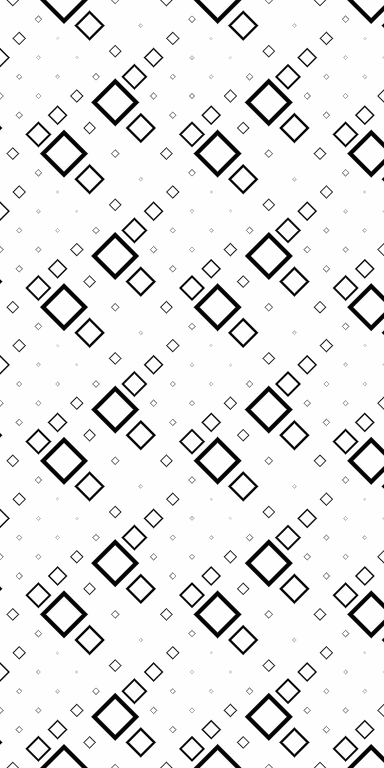
Give the GLSL for this pattern, as a WebGL 1 fragment shader.

```glsl
precision highp float;

// Black outlined diamonds on white, in a square tile repeated 2.5 times across.
// Each tile is a set of diagonal chains whose diamonds shrink at every step;
// offsets wrap around the tile, so chains run on into the neighbouring tiles.

uniform vec2 u_resolution;

const float TILES_ACROSS = 2.5;
const float TILE = 24.0;              // grid units per tile side
const vec3 PAPER = vec3(0.995);
const vec3 INK = vec3(0.02);

const vec2 FALLING = vec2(4.0, 4.0);  // chain steps, y pointing down
const vec2 RISING = vec2(3.0, -3.0);

// First half-diagonal of a chain and the amount lost per step
const vec2 LARGE = vec2(3.75, 1.38);
const vec2 MEDIUM = vec2(2.03, 0.49);
const vec2 SMALL = vec2(0.98, 0.335);
const vec2 TINY = vec2(0.55, 0.115);

// Line width as a share of the half-diagonal, heavier on larger diamonds
const float LINE_BASE = 0.165;
const float LINE_GAIN = 0.023;

// Antialiased filled diamond of the given half-diagonal
float diamond(vec2 offset, float radius, float pixel) {
  float dist = (abs(offset.x) + abs(offset.y) - radius) * 0.70711;
  return clamp(0.5 - dist / pixel, 0.0, 1.0);
}

// Outline as the outer diamond minus the inner one
float outline(vec2 offset, float radius, float pixel) {
  float width = radius * (LINE_BASE + LINE_GAIN * radius);
  return diamond(offset, radius, pixel) - diamond(offset, radius - width, pixel);
}

// Shortest offset from a centre on the repeating tile
vec2 wrapOffset(vec2 offset) {
  return mod(offset + 0.5 * TILE, TILE) - 0.5 * TILE;
}

// Up to four shrinking diamonds along a diagonal
float chain(vec2 p, vec2 start, vec2 stride, vec2 size, float count, float pixel) {
  float ink = 0.0;
  for (int i = 0; i < 4; i++) {
    float k = float(i);
    if (k >= count) break;
    vec2 offset = wrapOffset(p - start - k * stride);
    ink = max(ink, outline(offset, size.x - k * size.y, pixel));
  }
  return ink;
}

void main() {
  // Grid units measured from the top left corner
  float pixel = TILES_ACROSS * TILE / u_resolution.x;
  vec2 p = vec2(gl_FragCoord.x, u_resolution.y - gl_FragCoord.y) * pixel;

  // Falling chains, headed by the bold diamonds
  float ink = chain(p, vec2(18.0, 16.0), FALLING, LARGE, 3.0, pixel);
  ink = max(ink, chain(p, vec2(10.0, 24.0), FALLING, LARGE, 3.0, pixel));
  ink = max(ink, chain(p, vec2(14.0, 20.0), FALLING, SMALL, 3.0, pixel));

  // Rising chains, two of medium diamonds and two of tiny ones
  ink = max(ink, chain(p, vec2(21.0, 12.0), RISING, MEDIUM, 4.0, pixel));
  ink = max(ink, chain(p, vec2(6.0, 21.0), RISING, MEDIUM, 4.0, pixel));
  ink = max(ink, chain(p, vec2(0.0, 15.0), RISING, TINY, 4.0, pixel));
  ink = max(ink, chain(p, vec2(3.0, 18.0), RISING, TINY, 4.0, pixel));

  gl_FragColor = vec4(mix(PAPER, INK, ink), 1.0);
}
```
